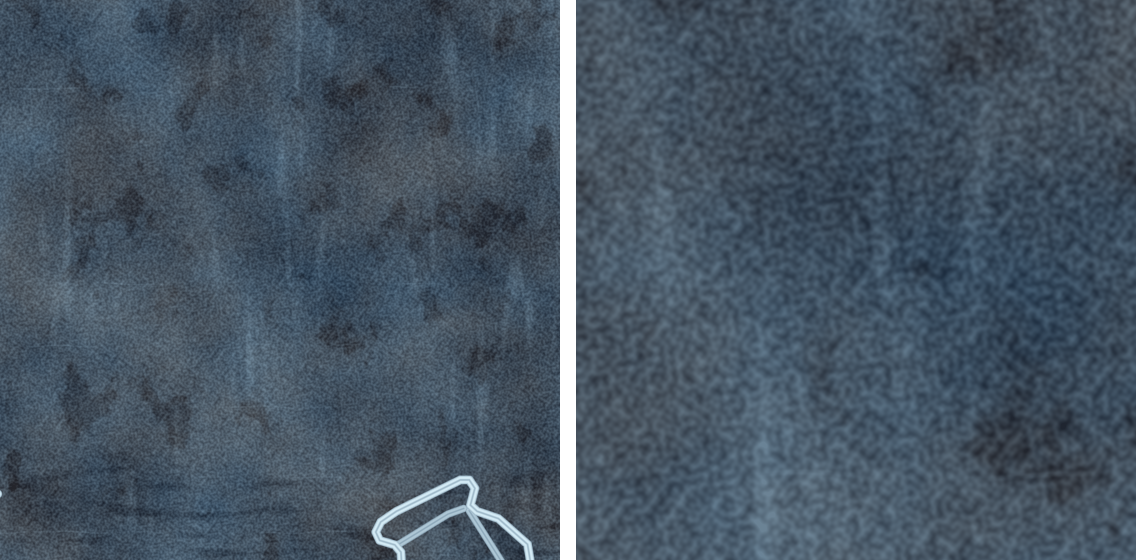
Left, the full canvas; right, a detail of the centre.
Give the GLSL for this texture, as a three.js fragment shader.

```glsl
// Weathered blue-grey slate with a bent steel wire clip at the lower right.
// Layers of gradient noise set one tone (clouds, stains, streaks, grain) that
// runs along a colour ramp; the clip is a chain of capsule distances.

varying vec2 vUv;

const vec3 SLATE_DARK = vec3(0.17, 0.21, 0.26);
const vec3 SLATE_PALE = vec3(0.33, 0.40, 0.46);
const vec3 RUST_TINT = vec3(0.022, -0.002, -0.022);
const vec3 STEEL = vec3(0.46, 0.57, 0.65);
const vec3 SHINE = vec3(0.83, 0.92, 0.96);

const float BASE_TONE = 1.88;     // 0 is dark slate, 3 is pale slate
const float CLOUD_GAIN = 1.9;
const float STAIN_GAIN = 1.25;
const float STREAK_GAIN = 1.3;
const float GRAIN_GAIN = 2.1;
const float CRACK_COUNT = 7.0;
const float WIRE_RADIUS = 0.0078;
const float EDGE = 0.0014;

float hash(vec2 p) {
  vec3 q = fract(p.xyx * 0.1031);
  q += dot(q, q.yzx + 33.33);
  return fract((q.x + q.y) * q.z);
}

float cornerSlope(vec2 cell, vec2 offset) {
  float angle = 6.2832 * hash(cell);
  return dot(vec2(cos(angle), sin(angle)), offset);
}

float gradientNoise(vec2 p) {
  vec2 i = floor(p), f = fract(p);
  vec2 u = f * f * f * (f * (f * 6.0 - 15.0) + 10.0);
  vec2 e = vec2(1.0, 0.0);
  return mix(mix(cornerSlope(i, f), cornerSlope(i + e, f - e), u.x),
             mix(cornerSlope(i + e.yx, f - e.yx), cornerSlope(i + 1.0, f - 1.0), u.x), u.y);
}

float fbm(vec2 p) {
  float sum = 0.0, gain = 1.0;
  for (int i = 0; i < 5; i++) {
    sum += gain * gradientNoise(p);
    p = mat2(1.6, 1.2, -1.2, 1.6) * p + 17.3;
    gain *= 0.56;
  }
  return sum;
}

// Soft elliptical patch, 1 at its centre
float patchMask(vec2 p, vec2 centre, vec2 radii) {
  vec2 q = (p - centre) / radii;
  return exp(-dot(q, q));
}

float segment(vec2 p, vec2 a, vec2 b) {
  vec2 pa = p - a, ba = b - a;
  return length(pa - ba * clamp(dot(pa, ba) / dot(ba, ba), 0.0, 1.0));
}

float outerWire(vec2 p) {
  float d = segment(p, vec2(0.718, -0.02), vec2(0.716, 0.014));
  d = min(d, segment(p, vec2(0.716, 0.014), vec2(0.705, 0.027)));
  d = min(d, segment(p, vec2(0.705, 0.027), vec2(0.678, 0.035)));
  d = min(d, segment(p, vec2(0.678, 0.035), vec2(0.671, 0.050)));
  d = min(d, segment(p, vec2(0.671, 0.050), vec2(0.680, 0.068)));
  d = min(d, segment(p, vec2(0.680, 0.068), vec2(0.708, 0.087)));
  d = min(d, segment(p, vec2(0.708, 0.087), vec2(0.822, 0.143)));
  d = min(d, segment(p, vec2(0.822, 0.143), vec2(0.838, 0.143)));
  d = min(d, segment(p, vec2(0.838, 0.143), vec2(0.848, 0.128)));
  d = min(d, segment(p, vec2(0.848, 0.128), vec2(0.840, 0.098)));
  d = min(d, segment(p, vec2(0.840, 0.098), vec2(0.852, 0.087)));
  d = min(d, segment(p, vec2(0.852, 0.087), vec2(0.890, 0.074)));
  d = min(d, segment(p, vec2(0.890, 0.074), vec2(0.942, 0.028)));
  return min(d, segment(p, vec2(0.942, 0.028), vec2(0.950, -0.02)));
}

float innerWire(vec2 p) {
  float d = segment(p, vec2(0.712, 0.028), vec2(0.800, 0.082));
  d = min(d, segment(p, vec2(0.800, 0.082), vec2(0.828, 0.092)));
  return min(d, segment(p, vec2(0.838, 0.088), vec2(0.900, -0.01)));
}

vec3 drawWire(vec3 base, float d, float radius, float gloss) {
  float across = d / radius;
  float glint = smoothstep(0.0, 0.4, across) * (1.0 - smoothstep(0.55, 1.0, across));
  vec3 metal = mix(STEEL, SHINE, gloss * (0.45 + 0.55 * glint));
  return mix(base, metal, 1.0 - smoothstep(radius - EDGE, radius + EDGE, d));
}

float slateTone(vec2 p, float stain) {
  float tone = BASE_TONE + CLOUD_GAIN * fbm(p * 4.0 + 3.7) - STAIN_GAIN * stain;
  // Broad worn and darkened areas
  tone -= 0.95 * patchMask(p, vec2(0.72, 0.58), vec2(0.19, 0.15));
  tone -= 0.75 * patchMask(p, vec2(0.66, 0.88), vec2(0.13, 0.11));
  tone -= 0.80 * patchMask(p, vec2(0.05, 0.09), vec2(0.22, 0.05));
  tone += 0.30 * patchMask(p, vec2(0.30, 0.30), vec2(0.30, 0.20));
  // Vertical runs, strongest at the right, and low sideways scuffs
  float runs = smoothstep(0.08, 0.5, gradientNoise(p * vec2(46.0, 5.0) + 9.0));
  tone += STREAK_GAIN * runs * smoothstep(-0.2, 0.4, gradientNoise(p * 5.0 + 41.0) + 0.5 * p.x - 0.25);
  float scuff = smoothstep(0.1, 0.5, gradientNoise(p * vec2(7.0, 42.0)));
  tone -= 1.3 * scuff * (1.0 - smoothstep(0.08, 0.28, p.y));
  // Faint broken cracks
  for (float i = 0.0; i < CRACK_COUNT; i++) {
    float y = hash(vec2(i, 5.0)) + 0.006 * gradientNoise(vec2(p.x * 14.0, i * 3.1));
    float gap = smoothstep(0.0, 0.3, gradientNoise(vec2(p.x * 6.0, i * 7.3 + 0.4)));
    tone += 0.8 * gap * (1.0 - smoothstep(0.0005, 0.0025, abs(p.y - y)));
  }
  // Mineral grain, turned off the pixel grid
  vec2 g = mat2(0.8, 0.6, -0.6, 0.8) * p;
  return tone + GRAIN_GAIN * (gradientNoise(g * 225.0) + 0.6 * gradientNoise(g * 110.0 + 7.0));
}

void main() {
  vec2 p = vUv;
  float stain = smoothstep(0.22, 0.52, fbm(p * vec2(11.0, 9.0) + 23.0));
  float outer = outerWire(p), inner = innerWire(p);
  float shadow = exp(-40.0 * outerWire(p + vec2(0.012, 0.008)));
  float tone = slateTone(p, stain) - 0.9 * shadow;
  vec3 color = mix(SLATE_DARK, SLATE_PALE, clamp(tone, -1.0, 4.8) / 3.0);
  color += RUST_TINT * (1.6 * fbm(p * 5.0 + 61.0) + 0.5 * stain);
  color = drawWire(color, inner, WIRE_RADIUS * 0.85, 0.6);
  color = drawWire(color, outer, WIRE_RADIUS, 1.0);
  color = drawWire(color, length(p - vec2(-0.004, 0.118)), WIRE_RADIUS, 1.0);
  gl_FragColor = vec4(color, 1.0);
}
```
